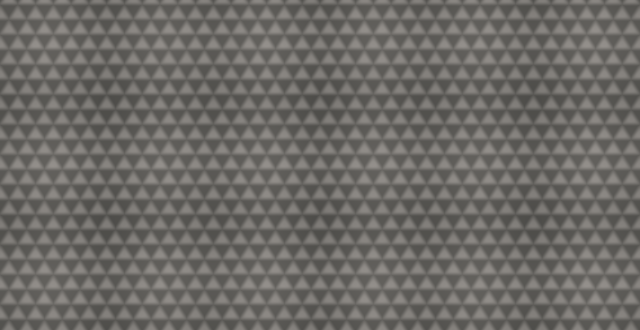
Give the GLSL for this pattern, as a WebGL 2 fragment shader.

```glsl
#version 300 es
precision highp float;
// Soft grey scales: rounded triangles, point up, in staggered rows.
// Each scale is a smooth distance field shaded as a padded bump, and
// slow waves of light and dark drift across the whole sheet.

#define COLUMNS 36.0        // scales across
#define ROWS 22.0           // rows down
#define ROW_OFFSET 0.89     // centre of the first row, in rows from the top
#define ROW_PITCH 0.844     // row height relative to scale width
#define CORNER 15.0         // higher gives sharper corners
#define SOFTNESS 0.16       // half width of the shaded rim
#define PATCH_SIZE vec2(6.0, 8.0) // light patch period in scales and rows
#define PATCH_DEPTH 0.030   // strength of the light patches
#define JITTER 0.014        // brightness change between scales

const float TAU = 6.2831853;
const vec3 GROOVE_COLOUR = vec3(0.348, 0.342, 0.328);
const vec3 SCALE_COLOUR = vec3(0.540, 0.526, 0.510);

uniform vec2 u_resolution;
out vec4 fragColour;

float hash(vec2 p) {
    return fract(sin(dot(p, vec2(127.1, 311.7))) * 43758.5453);
}

// Rounded triangle: smooth maximum of two slanted sides and a base.
// The y axis points down, one unit is the width of a cell.
float scaleDistance(vec2 p) {
    float left = dot(p, vec2(-0.84, -0.54)) - 0.26;
    float right = dot(p, vec2(0.84, -0.54)) - 0.26;
    float base = p.y - 0.34;
    return log(exp(CORNER * left) + exp(CORNER * right) + exp(CORNER * base)) / CORNER;
}

// Broad light and dark patches, with every second dark band deeper.
float patchLight(vec2 grid) {
    float across = -cos(TAU * grid.x / PATCH_SIZE.x);
    float alternate = cos(0.5 * TAU * grid.x / PATCH_SIZE.x);
    float down = cos(TAU * (grid.y - 1.9) / PATCH_SIZE.y);
    return 0.55 * across + 0.2 * alternate + 0.6 * down;
}

void main() {
    vec2 uv = gl_FragCoord.xy / u_resolution;
    vec2 grid = vec2(uv.x * COLUMNS, (1.0 - uv.y) * ROWS - ROW_OFFSET);
    float nearestRow = floor(grid.y + 0.5);

    // Keep the highest bump among the neighbouring rows
    float bump = 0.0;
    float tone = 0.0;
    for (int i = -1; i <= 1; i++) {
        float row = nearestRow + float(i);
        float shifted = grid.x - 0.5 * mod(row, 2.0);
        float column = floor(shifted + 0.5);
        vec2 local = vec2(shifted - column, (grid.y - row) * ROW_PITCH);
        float d = scaleDistance(local);
        float height = smoothstep(SOFTNESS, -SOFTNESS, d + 0.03);
        height *= 0.97 + 0.25 * local.y;
        if (height > bump) {
            bump = height;
            tone = hash(vec2(column, row)) - 0.5;
        }
    }

    // Shade from groove to crown, then add patches and variation
    vec3 colour = mix(GROOVE_COLOUR, SCALE_COLOUR, bump);
    colour += PATCH_DEPTH * patchLight(grid) * vec3(1.05, 1.0, 0.98);
    colour += JITTER * tone * bump;
    fragColour = vec4(colour, 1.0);
}
```
